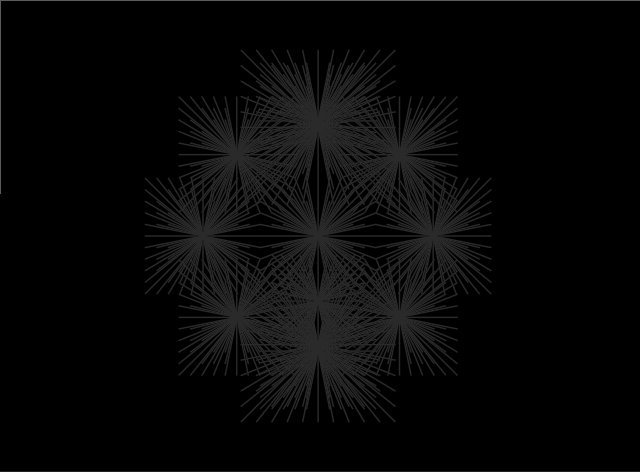
Give the GLSL for this background, as a Shadertoy shader.

```glsl
// Dim grey starbursts of lattice rays, set on a flat ring and an upright ring in perspective, over black.

const float RING_RADIUS = 0.2438;   // in canvas heights
const float BURST_HALF = 0.1219;    // half side of a burst's square
const float CAMERA = 0.6855;        // eye distance from the rings' centre
const float LINE_HALF = 0.00155;
const int GRID = 5;                 // lattice steps from centre to side
const vec3 RAY_GREY = vec3(0.163);
const vec3 FRAME_GREY = vec3(0.42);

float segmentDistance(vec2 p, vec2 end) {
    float along = clamp(dot(p, end) / dot(end, end), 0.0, 1.0);
    return length(p - end * along);
}

// Distance to rays joining the centre to every point of a square lattice.
float burstDistance(vec2 p, float halfSide) {
    p = abs(p);
    if (p.y > p.x) p = p.yx;        // fold into one octant
    float nearest = max(p.x - halfSide, 0.0);
    if (nearest > 0.01) return nearest;

    nearest = 1.0;
    float cell = halfSide / float(GRID);
    for (int i = 1; i <= GRID; i++) {
        for (int j = 0; j <= i; j++) {
            nearest = min(nearest, segmentDistance(p, vec2(i, j) * cell));
        }
    }
    return nearest;
}

// A burst at a given height and depth on the vertical axis.
float deepBurst(vec2 p, float height, float depth) {
    float zoom = CAMERA / (CAMERA - depth);
    return burstDistance(p - vec2(0.0, height * zoom), BURST_HALF * zoom);
}

float lineCover(float dist, float halfWidth, float pixel) {
    return clamp((halfWidth - dist) / pixel + 0.5, 0.0, 1.0);
}

void mainImage(out vec4 fragColor, in vec2 fragCoord) {
    float pixel = 1.0 / iResolution.y;
    vec2 uv = (fragCoord - 0.5 * iResolution.xy) * pixel;
    vec2 p = uv + vec2(0.0040, 0.0);

    // Central burst and the ring of eight
    float nearest = burstDistance(p, BURST_HALF);
    for (int k = 0; k < 8; k++) {
        float angle = float(k) * 0.785398;
        vec2 centre = RING_RADIUS * vec2(cos(angle), sin(angle));
        nearest = min(nearest, burstDistance(p - centre, BURST_HALF));
    }

    // Near pair and the far lower burst of the upright ring
    float diagonal = RING_RADIUS * 0.7071;
    nearest = min(nearest, deepBurst(p, diagonal, diagonal));
    nearest = min(nearest, deepBurst(p, -diagonal, diagonal));
    nearest = min(nearest, deepBurst(p, -diagonal, -diagonal));
    vec3 color = RAY_GREY * lineCover(nearest, LINE_HALF, pixel);

    // Hairlines on the canvas border
    vec2 fromCorner = fragCoord * pixel;
    float top = lineCover(0.5 - uv.y, 0.0018, pixel);
    float left = lineCover(fromCorner.x, 0.0018, pixel) * step(0.59, fromCorner.y);
    float bottom = lineCover(fromCorner.y, 0.0018, pixel) * 0.4;
    color = max(color, FRAME_GREY * max(max(top, left), bottom));

    fragColor = vec4(color, 1.0);
}
```
